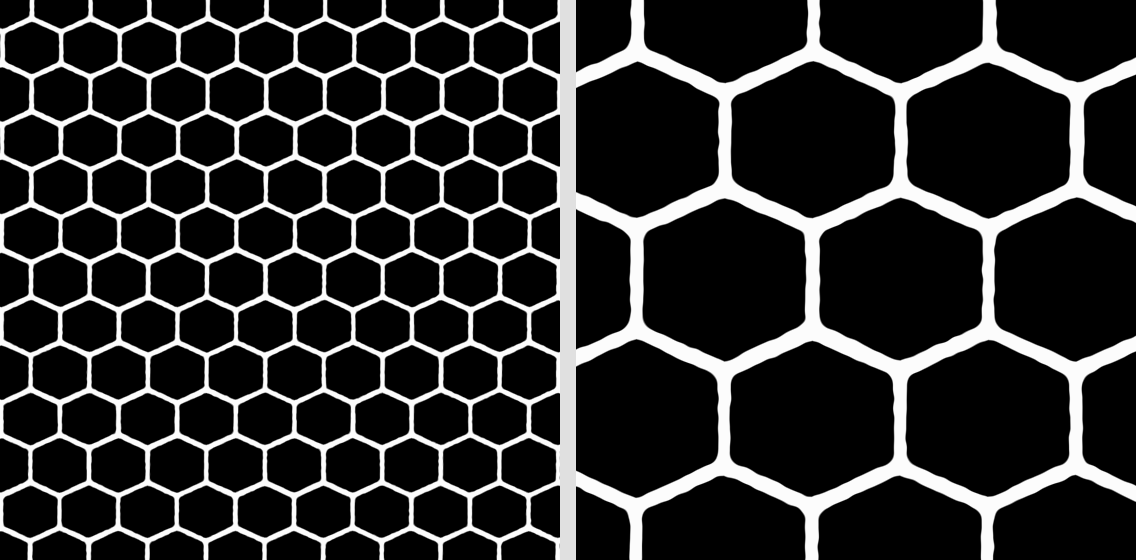
Left: the whole. Right: its middle third, enlarged.
This pattern is drawn by a Shadertoy shader. Its source:

```glsl
// Draws a white honeycomb mesh of slightly flattened hexagons on black.

const vec3  CELL_COLOR  = vec3(0.0);
const vec3  LINE_COLOR  = vec3(0.99);
const float COLUMN_STEP = 0.1047;   // distance between upright bars in a row
const float LONG_BAR    = 0.0610;   // bar length in every second row
const float SHORT_BAR   = 0.0567;   // bar length in the rows between
const float SLANT_RISE  = 0.0240;   // height of one slanted side
const float BAR_WIDTH   = 0.0080;
const float SLANT_WIDTH = 0.0092;
const float FILLET      = 0.0050;   // rounding where sides meet
const vec2  ORIGIN      = vec2(0.0542, 0.1690); // centre of one long bar
const float LEAN        = 0.0035;   // sideways drift with height
const float RAGGED      = 0.0011;   // fine edge roughness
const float RAGGED_FREQ = 170.0;
const float UNEVEN      = 0.0010;   // slow change of line width
const float UNEVEN_FREQ = 17.0;

float hash(vec2 p) {
    return fract(sin(dot(p, vec2(127.1, 311.7))) * 43758.5453);
}

float valueNoise(vec2 p) {
    vec2 cell = floor(p);
    vec2 f = fract(p);
    f = f * f * (3.0 - 2.0 * f);
    float low  = mix(hash(cell), hash(cell + vec2(1.0, 0.0)), f.x);
    float high = mix(hash(cell + vec2(0.0, 1.0)), hash(cell + vec2(1.0)), f.x);
    return mix(low, high, f.y);
}

float smoothMin(float a, float b, float k) {
    float h = max(k - abs(a - b), 0.0) / k;
    return min(a, b) - 0.25 * h * h * k;
}

// Distance to the nearest repeat of the origin along one axis
float foldRepeat(float x, float period) {
    return abs(x - period * round(x / period));
}

// Signed distance to the mesh, negative inside the lines
float meshDistance(vec2 p) {
    float halfColumn = 0.5 * COLUMN_STEP;
    float rowStep = 0.5 * (LONG_BAR + SHORT_BAR) + SLANT_RISE;

    // Mirror into a quarter tile: long bar at lower left, short bar at upper right
    p -= ORIGIN;
    p.x -= LEAN * p.y;
    vec2 q = vec2(foldRepeat(p.x, COLUMN_STEP), foldRepeat(p.y, 2.0 * rowStep));

    // Upright bars of both row kinds
    float longEnd = 0.5 * LONG_BAR;
    float shortEnd = longEnd + SLANT_RISE;
    float longBar  = length(vec2(q.x, max(q.y - longEnd, 0.0)));
    float shortBar = length(vec2(halfColumn - q.x, max(shortEnd - q.y, 0.0)));
    float bar = min(longBar, shortBar) - 0.5 * BAR_WIDTH;

    // Slanted side joining them
    float slope = SLANT_RISE / halfColumn;
    float slant = abs(q.y - longEnd - slope * q.x) / sqrt(1.0 + slope * slope);
    return smoothMin(bar, slant - 0.5 * SLANT_WIDTH, FILLET);
}

void mainImage(out vec4 fragColor, in vec2 fragCoord) {
    vec2 uv = fragCoord / iResolution.y;

    // Mesh with uneven, slightly rough edges
    float d = meshDistance(uv);
    d += RAGGED * (valueNoise(uv * RAGGED_FREQ) - 0.5);
    d += UNEVEN * (valueNoise(uv * UNEVEN_FREQ) - 0.5);

    // Smoothed edge
    float edge = 0.9 / iResolution.y;
    float line = 1.0 - smoothstep(-edge, edge, d);
    fragColor = vec4(mix(CELL_COLOR, LINE_COLOR, line), 1.0);
}
```
